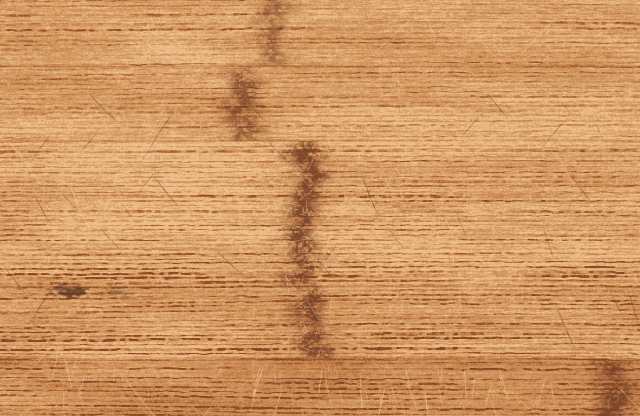
Reproduce this texture procedurally as a WebGL 2 fragment shader.

```glsl
#version 300 es
precision highp float;
// Worn bamboo board: glued strips with fine grain, dark nodes and knife scratches.
uniform vec2 u_resolution;
out vec4 fragColor;

// Wood tones from light to dark
const vec3 PALE = vec3(0.93, 0.74, 0.54);
const vec3 HONEY = vec3(0.84, 0.62, 0.40);
const vec3 AMBER = vec3(0.79, 0.54, 0.33);
const vec3 RUST = vec3(0.71, 0.44, 0.24);
const vec3 UMBER = vec3(0.55, 0.28, 0.15);
const vec3 NODE_COLOR = vec3(0.47, 0.27, 0.17);
const vec3 CUT_LIGHT = vec3(0.97, 0.81, 0.60);
const vec3 CUT_DARK = vec3(0.44, 0.27, 0.15);
const vec3 STAIN_COLOR = vec3(0.30, 0.19, 0.13);

// Strips from bottom to top, in units of canvas height
const float STRIP_TOP[5] = float[](0.135, 0.31, 0.66, 0.84, 1.01);
const float STRIP_TONE[5] = float[](0.40, 0.13, 0.09, 0.22, 0.15);
const float STRIP_GRAIN[5] = float[](0.62, 0.88, 0.74, 0.50, 0.56);
const float NODE_X[5] = float[](1.466, 0.755, 0.735, 0.593, 0.66);
const float NODE_STRENGTH[5] = float[](0.85, 0.85, 0.85, 0.62, 0.45);

const float GRAIN_LINES = 86.0;
const float FINE_LINES = 137.0;
const float NODE_WIDTH = 0.034;
const int LIGHT_CUTS = 130;
const int DARK_CUTS = 36;
const int NODE_CUTS = 64;
const int EDGE_CUTS = 44;

float hash(vec2 p) {
  vec3 q = fract(p.xyx * 0.1031);
  q += dot(q, q.yzx + 33.33);
  return fract((q.x + q.y) * q.z);
}

vec4 hash4(float id, float group) {
  return vec4(hash(vec2(id, group)), hash(vec2(id, group + 17.0)),
              hash(vec2(id, group + 31.0)), hash(vec2(id, group + 53.0)));
}

float noise(vec2 p) {
  vec2 i = floor(p), f = fract(p);
  f = f * f * (3.0 - 2.0 * f);
  return mix(mix(hash(i), hash(i + vec2(1, 0)), f.x),
             mix(hash(i + vec2(0, 1)), hash(i + vec2(1, 1)), f.x), f.y);
}

// Nearly straight, finely broken lines running along the board
float grainLines(vec2 p, float count, float px) {
  float y = p.y * count + 1.1 * noise(p * vec2(0.9, 4.0)) + 0.3 * noise(p * vec2(45.0, 70.0));
  float row = floor(y);
  float centre = 0.38 + 0.24 * hash(vec2(row, 3.0));
  float halfWidth = mix(0.08, 0.25, hash(vec2(row, 9.0)));
  float soft = px * count;
  float line = 1.0 - smoothstep(halfWidth - 0.3 * soft, halfWidth + 0.5 * soft, abs(fract(y) - centre));
  float run = mix(0.3, 1.0, smoothstep(0.2, 0.6, noise(vec2(p.x * 5.0, row * 7.3))));
  float dash = mix(0.3, 1.1, smoothstep(0.15, 0.7, noise(vec2(p.x * 95.0, row * 5.7))));
  return line * run * dash * mix(0.4, 1.2, hash(vec2(row, 21.0)));
}

// Thin cut, tapered towards its ends
float cut(vec2 p, vec2 centre, float angle, float len, float width, float px) {
  vec2 dir = vec2(cos(angle), sin(angle));
  vec2 q = p - centre;
  float along = dot(q, dir);
  float across = abs(dot(q, vec2(-dir.y, dir.x)) + 0.5 * along * along);
  return (1.0 - smoothstep(width, width + px, across)) * (1.0 - smoothstep(0.2 * len, 0.5 * len, abs(along)));
}

vec3 woodRamp(float d) {
  vec3 c = mix(PALE, HONEY, clamp(d / 0.3, 0.0, 1.0));
  c = mix(c, AMBER, clamp((d - 0.3) / 0.25, 0.0, 1.0));
  c = mix(c, RUST, clamp((d - 0.55) / 0.25, 0.0, 1.0));
  return mix(c, UMBER, clamp((d - 0.8) / 0.3, 0.0, 1.0));
}

float stain(vec2 p, vec2 centre, vec2 size) {
  float r = length((p - centre) / size) + 1.1 * (noise(p * vec2(90.0, 190.0)) - 0.5);
  return 1.0 - smoothstep(0.2, 1.1, r);
}

void main() {
  float px = 1.0 / u_resolution.y;
  vec2 p = gl_FragCoord.xy * px;
  float aspect = u_resolution.x * px;

  // Strip under this point and the seams between strips
  int strip = 0;
  float seamDistance = 1.0;
  float level = p.y + 0.004 * (noise(vec2(p.x * 3.0, 5.0)) - 0.5);
  for (int i = 0; i < 4; i++) {
    if (level > STRIP_TOP[i]) strip = i + 1;
    seamDistance = min(seamDistance, abs(level - STRIP_TOP[i]));
  }
  float seam = 1.0 - smoothstep(0.0008, 0.0008 + 1.5 * px, seamDistance);

  // Wood tone: clouds, fibres, grit and grain lines
  float fibre = noise(p * vec2(14.0, 230.0)) + noise(p * vec2(60.0, 310.0)) - 1.0;
  float grit = noise(p * vec2(300.0, 345.0) + 3.0) - 0.5;
  float cloud = noise(p * vec2(2.5, 7.0)) + 0.7 * noise(p * vec2(5.0, 30.0) + 8.0) - 0.85;
  float tone = STRIP_TONE[strip] + 0.30 * cloud + 0.20 * fibre + 0.34 * grit;
  tone += STRIP_GRAIN[strip] * (grainLines(p, GRAIN_LINES, px) + 0.38 * grainLines(p + 5.0, FINE_LINES, px));
  tone += 0.45 * seam * noise(vec2(p.x * 6.0, 2.0));

  // Ragged, speckled node crossing each strip, darkening wood and grain together
  float speck = 0.5 * noise(p * vec2(75.0, 95.0)) + 0.5 * noise(p * vec2(210.0, 260.0));
  float wobble = 0.035 * (noise(vec2(p.y * 11.0, 4.0)) - 0.5) + 0.045 * (noise(p * vec2(28.0, 45.0)) - 0.5);
  float off = abs(p.x - NODE_X[strip] + wobble) / NODE_WIDTH;
  float ends = mix(0.35, 1.0, smoothstep(0.0, 0.03, seamDistance + 0.03 * (speck - 0.4)));
  float node = NODE_STRENGTH[strip] * ends * exp(-off * off);
  tone += 0.30 * node + 0.22 * NODE_STRENGTH[strip] * exp(-off * 0.6);
  vec3 color = woodRamp(tone);
  color = mix(color, NODE_COLOR, clamp(node * mix(0.1, 1.15, smoothstep(0.25, 0.65, speck)), 0.0, 0.9));

  // Small dark stains
  float stains = max(stain(p, vec2(0.17, 0.297), vec2(0.048, 0.018)), 0.5 * stain(p, vec2(0.275, 0.296), vec2(0.035, 0.010)));
  color = mix(color, STAIN_COLOR, 0.75 * stains);

  // Knife cuts: scattered, around the middle node, and along the lower edge
  float light = 0.0, dark = 0.0;
  for (int i = 0; i < LIGHT_CUTS; i++) {
    vec4 h = hash4(float(i), 101.0);
    float angle = 1.57 + 1.7 * (h.z - 0.5);
    light = max(light, mix(0.15, 0.5, h.w * h.w) * cut(p, h.xy * vec2(aspect, 1.0), angle, 0.05 + 0.15 * h.w, 0.0001, px));
  }
  for (int i = 0; i < NODE_CUTS; i++) {
    vec4 h = hash4(float(i), 211.0);
    vec2 centre = vec2(NODE_X[2] + 0.15 * (h.x - 0.5), 0.16 + 0.5 * h.y);
    light = max(light, 0.45 * cut(p, centre, 6.28 * h.z, 0.03 + 0.06 * h.w, 0.0, px));
  }
  for (int i = 0; i < EDGE_CUTS; i++) {
    vec4 h = hash4(float(i), 307.0);
    vec2 centre = vec2(aspect * (0.08 + 0.78 * h.x), 0.01 + 0.11 * h.y);
    light = max(light, mix(0.25, 0.7, h.w) * cut(p, centre, 1.57 + 0.7 * (h.z - 0.5), 0.03 + 0.08 * h.w, 0.0003, px));
  }
  for (int i = 0; i < DARK_CUTS; i++) {
    vec4 h = hash4(float(i), 401.0);
    float angle = h.z < 0.35 ? 0.8 + 0.6 * h.z : 1.5 + 0.9 * h.z;
    vec2 centre = vec2(aspect * h.x, 0.2 + 0.55 * h.y);
    dark = max(dark, mix(0.2, 0.6, h.w) * cut(p, centre, angle, 0.03 + 0.10 * h.w, 0.0002, px));
  }
  float broken = mix(0.35, 1.1, noise(p * 150.0 + 40.0));
  color = mix(color, CUT_DARK, dark * broken);
  color = mix(color, CUT_LIGHT, light * broken);
  fragColor = vec4(color, 1.0);
}
```
